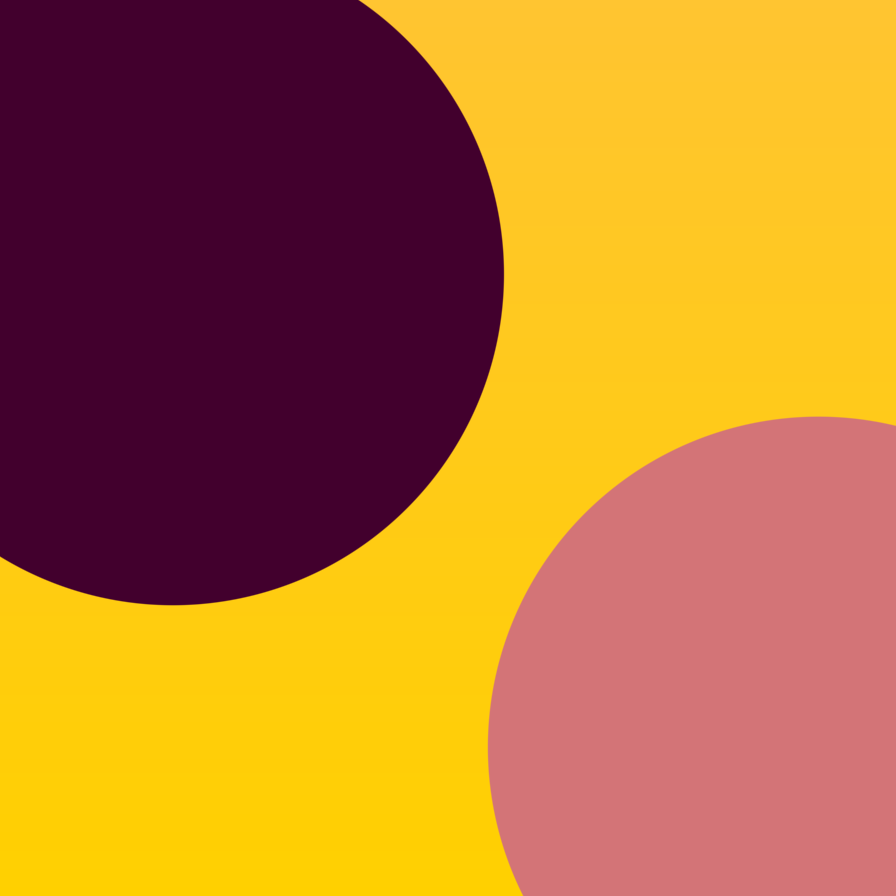
Reproduce this background procedurally as a three.js fragment shader.

```glsl
// Two large flat discs, plum and dusty rose, over a warm yellow vertical gradient.
varying vec2 vUv;

// Soft-edged coverage of a disc, in canvas units
float disc(vec2 p, vec2 center, float radius) {
  return 1.0 - smoothstep(-0.001, 0.001, length(p - center) - radius);
}

void main() {
  // Background: golden yellow rising to amber
  vec3 color = mix(vec3(1.0, 0.816, 0.0), vec3(1.0, 0.771, 0.192), vUv.y);

  // Plum disc at upper left, rose disc at lower right
  vec3 plum = vec3(0.259, 0.0, 0.176);
  vec3 rose = vec3(0.827, 0.455, 0.467);
  color = mix(color, plum, disc(vUv, vec2(0.193, 0.694), 0.3695));
  color = mix(color, rose, disc(vUv, vec2(0.9135, 0.166), 0.369));

  gl_FragColor = vec4(color, 1.0);
}
```
